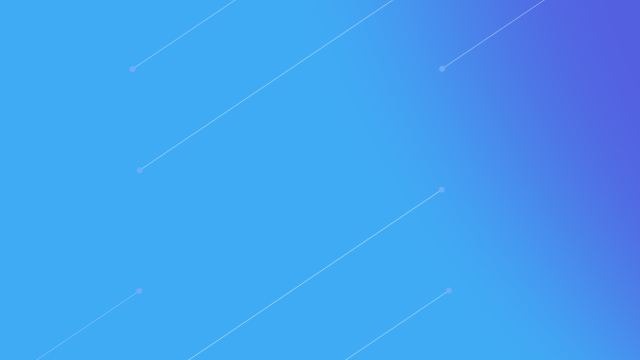
A Shadertoy shader for this background:

```glsl
const vec3 SKY_BLUE = vec3(0.25, 0.67, 0.96);
const vec3 VIOLET = vec3(0.325, 0.38, 0.88);
const vec3 LINE_COLOR = vec3(0.80, 0.91, 1.0);
const vec3 DOT_COLOR = vec3(0.45, 0.67, 0.98);

// Lengths are fractions of the canvas height
const float FADE_START = 0.799;
const float FADE_END = 1.725;
const float FADE_SLANT = 0.30;
const float FADE_BEND = 0.30;
const float LINE_HALF_WIDTH = 0.0011;
const float DOT_RADIUS = 0.0081;
const float DOT_OPACITY = 0.9;
const vec2 LINE_SLOPE = vec2(1.0, 0.673);

// Each ray: dot position, direction sign, line opacity
const int RAY_COUNT = 6;
const vec4 RAYS[RAY_COUNT] = vec4[](
    vec4(0.368, 0.808,  1.0, 0.50),
    vec4(0.388, 0.527,  1.0, 0.55),
    vec4(1.228, 0.809,  1.0, 0.50),
    vec4(1.227, 0.473, -1.0, 0.60),
    vec4(0.387, 0.192, -1.0, 0.32),
    vec4(1.247, 0.193, -1.0, 0.55)
);

float coverage(float signedDistance, float pixel) {
    return clamp(0.5 - signedDistance / pixel, 0.0, 1.0);
}

float rayDistance(vec2 offset, vec2 direction) {
    return length(offset - direction * max(dot(offset, direction), 0.0));
}

// Violet glow in the upper right, with a slanted, curved front
vec3 background(vec2 p) {
    float depth = 1.0 - p.y;
    float front = p.x - depth * (FADE_SLANT + FADE_BEND * depth);
    return mix(SKY_BLUE, VIOLET, smoothstep(FADE_START, FADE_END, front));
}

void mainImage(out vec4 fragColor, in vec2 fragCoord) {
    float pixel = 1.0 / iResolution.y;
    vec2 p = fragCoord * pixel;
    vec3 color = background(p);

    // Thin rays, each starting at a round dot
    vec2 slope = normalize(LINE_SLOPE);
    for (int i = 0; i < RAY_COUNT; i++) {
        vec4 ray = RAYS[i];
        vec2 offset = p - ray.xy;
        float line = coverage(rayDistance(offset, slope * ray.z) - LINE_HALF_WIDTH, pixel);
        float dotMask = coverage(length(offset) - DOT_RADIUS, pixel);
        color = mix(color, LINE_COLOR, line * ray.w);
        color = mix(color, DOT_COLOR, dotMask * DOT_OPACITY);
    }

    fragColor = vec4(color, 1.0);
}
```
